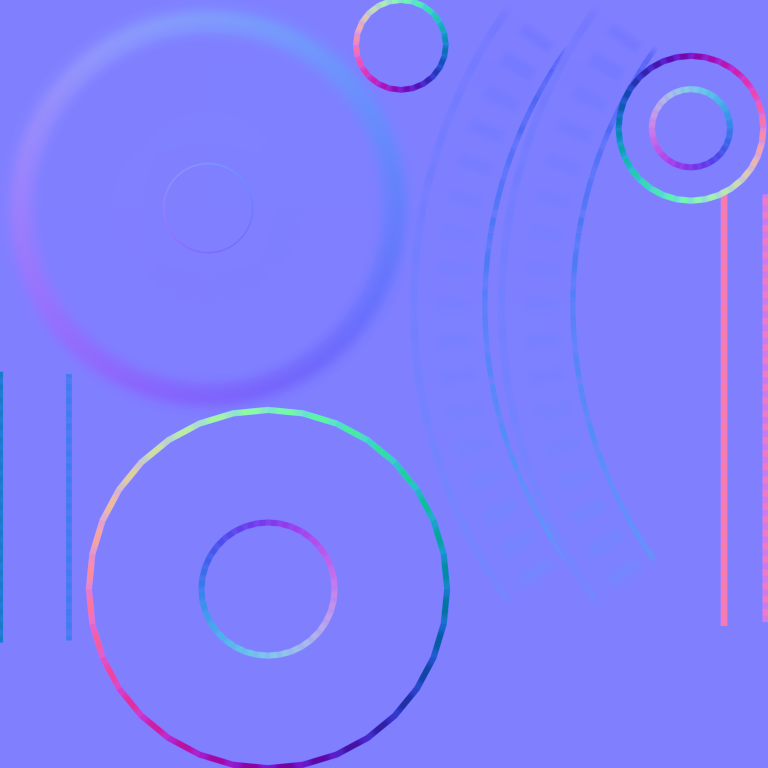
Reproduce this texture map procedurally as a WebGL 2 fragment shader.

```glsl
#version 300 es
precision highp float;

uniform vec2 u_resolution;
out vec4 fragColor;

const float TAU = 6.2831853;

float hash(float n) {
    return fract(sin(n * 91.7) * 4375.85);
}

// Antialiased stripe of the given half width around zero distance
float stripe(float d, float halfWidth, float aa) {
    return 1.0 - smoothstep(halfWidth - aa, halfWidth + aa, abs(d));
}

// Blends a surface slope over the slopes beneath it
void layer(inout vec2 slope, vec2 top, float coverage) {
    slope = mix(slope, top, coverage);
}

// Faceted bevel; positive tilt leans left on the right side and up on the top
void bevelRing(inout vec2 slope, vec2 q, float radius, float halfWidth,
               float tilt, float facets, float aa) {
    float stepAngle = TAU / facets;
    float angle = atan(q.y, q.x);
    float cell = floor(angle / stepAngle);
    float local = angle - (cell + 0.5) * stepAngle;
    float d = length(q) * cos(local) - radius * cos(stepAngle * 0.3);
    float facing = angle - local * 0.6;
    float bead = 1.0 - 0.16 * smoothstep(0.15, 0.4, abs(local) / stepAngle);
    layer(slope, vec2(-cos(facing), sin(facing)) * tilt * bead,
          stripe(d, halfWidth, aa));
}

// Wide soft rim with a fine inner groove
void dish(inout vec2 slope, vec2 q, float aa) {
    float r = length(q);
    vec2 dir = q / max(r, 1e-4) * vec2(-1.0, 1.0);
    float rim = smoothstep(0.212, 0.247, r) * (1.0 - smoothstep(0.247, 0.269, r));
    float skirt = 0.025 * stripe(r - 0.25, 0.022, 0.003);
    float hollow = 0.012 * exp(-pow((r - 0.105) / 0.03, 2.0));
    slope += dir * (0.185 * rim + skirt + hollow);
    layer(slope, dir * 0.2, 0.85 * stripe(r - 0.058, 0.001, aa));
}

// Upright bevel with small alternating notches
void bar(inout vec2 slope, vec2 p, float x, vec2 span, float halfWidth,
         float tilt, float notch, float aa) {
    float ends = smoothstep(span.x - aa, span.x + aa, p.y)
               * (1.0 - smoothstep(span.y - aa, span.y + aa, p.y));
    float wave = smoothstep(-0.4, 0.4, sin(p.y * TAU * 58.0));
    float wear = 0.7 + 0.3 * hash(floor(p.y * 58.0));
    layer(slope, vec2(tilt * (1.0 - notch * wave * wear), -0.03),
          stripe(p.x - x, halfWidth, aa) * ends);
}

// Curved track: two rails joined by faint rungs
void track(inout vec2 slope, vec2 q, float aa) {
    float r = length(q);
    float angle = atan(q.y, -q.x);
    vec2 dir = vec2(q.x, -q.y) / r;
    float span = 1.0 - smoothstep(0.60, 0.632, abs(angle));
    float dash = hash(floor(angle * 55.0));
    float pulse = 0.5 + 0.5 * sin(angle * 80.0);
    float upper = smoothstep(-0.4, 0.5, angle);

    float outer = stripe(r - 0.666, 0.005, 0.002);
    layer(slope, dir * (0.065 + 0.035 * pulse), outer * span);

    float inner = stripe(r - 0.573, 0.0035, aa);
    layer(slope, dir * (0.15 + 0.13 * dash + 0.1 * pulse + 0.06 * upper),
          inner * span);

    float rung = stripe(fract(angle / 0.0755 + 0.5) - 0.5, 0.2, 0.12);
    float inset = stripe(r - 0.614, 0.023, 0.006);
    float strength = 0.03 + 0.04 * smoothstep(0.1, 0.6, abs(angle));
    layer(slope, dir * strength, rung * inset * span);
    slope += dir * 0.018 * stripe(r - 0.619, 0.043, 0.006) * span;
}

void main() {
    vec2 p = gl_FragCoord.xy / u_resolution;
    float aa = 0.75 / min(u_resolution.x, u_resolution.y);
    vec2 slope = vec2(0.0);

    dish(slope, p - vec2(0.271, 0.729), aa);
    for (int i = 0; i < 2; i++) {
        track(slope, p - vec2(1.2044 + 0.1146 * float(i), 0.603), aa);
    }

    // Upright edges
    bar(slope, p, 0.0010, vec2(0.163, 0.516), 0.0030, -0.82, 0.12, aa);
    bar(slope, p, 0.0898, vec2(0.166, 0.513), 0.0038, -0.50, 0.22, aa);
    bar(slope, p, 0.9427, vec2(0.185, 0.753), 0.0043, 0.95, 0.10, aa);
    bar(slope, p, 0.9970, vec2(0.190, 0.747), 0.0042, 0.86, 0.35, aa);

    // Round bevels
    vec2 large = p - vec2(0.349, 0.233);
    bevelRing(slope, large, 0.2325, 0.0040, 0.97, 32.0, aa);
    bevelRing(slope, large, 0.0865, 0.0040, -0.56, 36.0, aa);
    vec2 right = p - vec2(0.8997, 0.833);
    bevelRing(slope, right, 0.0940, 0.0040, -0.94, 32.0, aa);
    bevelRing(slope, right, 0.0508, 0.0040, 0.60, 28.0, aa);
    bevelRing(slope, p - vec2(0.522, 0.9415), 0.0582, 0.0038, 0.92, 24.0, aa);

    // Encode the unit normal as colour
    float up = sqrt(max(0.0, 1.0 - dot(slope, slope)));
    fragColor = vec4(0.5 + 0.5 * vec3(slope, up), 1.0);
}
```
